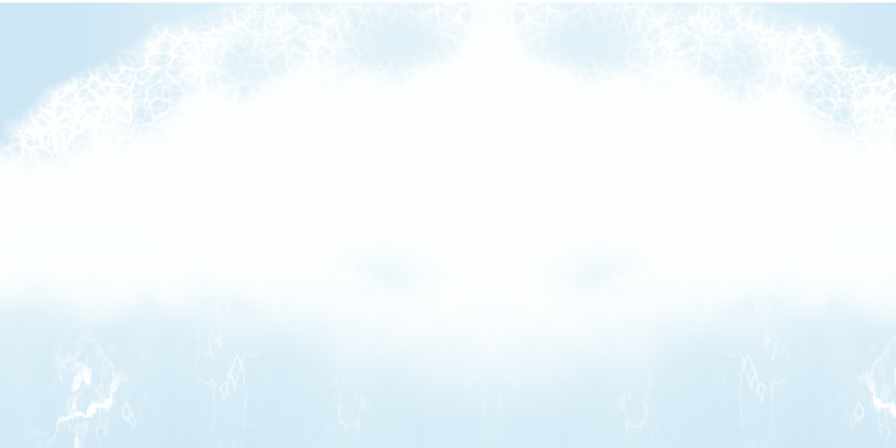
A Shadertoy shader for this background:

```glsl
const vec3 WHITE = vec3(0.992, 0.998, 0.998);
const vec3 PALE_BLUE = vec3(0.875, 0.945, 0.975);
const vec3 SKY_BLUE = vec3(0.800, 0.900, 0.957);
const float MIRROR_X = 1.10;

vec2 hash22(vec2 p) {
    vec3 q = fract(vec3(p.xyx) * vec3(0.1031, 0.1030, 0.0973));
    q += dot(q, q.yzx + 33.33);
    return fract((q.xx + q.yz) * q.zy);
}

float valueNoise(vec2 p) {
    vec2 cell = floor(p), f = fract(p);
    f = f * f * (3.0 - 2.0 * f);
    float low = mix(hash22(cell).x, hash22(cell + vec2(1, 0)).x, f.x);
    float high = mix(hash22(cell + vec2(0, 1)).x, hash22(cell + vec2(1, 1)).x, f.x);
    return mix(low, high, f.y);
}

float fbm(vec2 p) {
    float sum = 0.0, weight = 0.5;
    for (int i = 0; i < 5; i++) {
        sum += weight * valueNoise(p);
        p = mat2(1.6, 1.2, -1.2, 1.6) * p + 7.3;
        weight *= 0.5;
    }
    return sum / 0.97;
}

// Bright walls between irregular cells
float lace(vec2 p, float width) {
    vec2 cell = floor(p), f = fract(p);
    float nearest = 8.0, second = 8.0;
    for (int j = -1; j <= 1; j++) {
        for (int i = -1; i <= 1; i++) {
            vec2 offset = vec2(i, j);
            float dist = length(offset + hash22(cell + offset) - f);
            second = min(second, max(nearest, dist));
            nearest = min(nearest, dist);
        }
    }
    return 1.0 - smoothstep(0.0, width, second - nearest);
}

float blob(vec2 p, vec2 center, vec2 radius) {
    vec2 q = (p - center) / radius;
    return exp(-dot(q, q));
}

// Thin contour lines of a noise field
float vein(vec2 p, float width) {
    return 1.0 - smoothstep(0.0, width, abs(fbm(p) - 0.5));
}

float cloudTop(float d, float rough) {
    float slope = mix(0.84, 0.64, smoothstep(0.3, 1.15, d));
    float peak = 0.14 * exp(-d * d / 0.006);
    float notch = 0.055 * exp(-pow((d - 0.55) / 0.06, 2.0));
    return slope + peak - notch + 0.12 * (rough - 0.5);
}

// Foam cover of the upper band, 0 is open blue
float upperFoam(vec2 p, float rough) {
    float arch = 1.0 - 0.75 * pow(max(p.x - 0.45, 0.0), 2.0);
    float below = arch - p.y + 0.10 * (rough - 0.5);
    float pool = blob(p, vec2(0.20, 0.905), vec2(0.12, 0.06));
    float pocket = blob(p, vec2(0.57, 0.85), vec2(0.07, 0.05));
    float area = smoothstep(-0.04, 0.03, below);
    area *= (1.0 - pool) * (1.0 - 0.6 * pocket);
    vec2 warped = p + 0.06 * vec2(rough, fbm(p * 11.0 + 20.0));
    float net = 0.6 * lace(warped * 24.0, 0.28) + 0.5 * lace(warped * 48.0, 0.35);
    float haze = 0.25 + 0.5 * smoothstep(0.4, 0.7, fbm(p * 8.0 + 4.0));
    return clamp(area * (haze + 0.65 * net), 0.0, 1.0);
}

// Splashes and fine drips of the lower band
float lowerFoam(vec2 p) {
    float splash = blob(p, vec2(0.90, 0.09), vec2(0.09, 0.12));
    float drips = blob(p, vec2(0.59, 0.20), vec2(0.06, 0.17));
    drips += 0.7 * blob(p, vec2(0.32, 0.09), vec2(0.05, 0.12));
    drips += 0.4 * blob(p, vec2(0.0, 0.17), vec2(0.07, 0.15));
    float threads = vein(p * vec2(13.0, 7.0) + 3.0, 0.045);
    float fineThreads = vein(p * vec2(28.0, 11.0) + 9.0, 0.05);
    return clamp(splash * (0.2 + 1.1 * threads + 0.4 * fineThreads)
        + drips * (0.12 + 0.6 * fineThreads), 0.0, 1.0);
}

void mainImage(out vec4 fragColor, in vec2 fragCoord) {
    vec2 uv = fragCoord / iResolution.y;
    vec2 p = vec2(abs(uv.x - MIRROR_X), uv.y);
    float rough = fbm(p * 9.0);

    // Water above the cloud bank
    float sky = smoothstep(-0.035, 0.045, p.y - cloudTop(p.x, rough));
    vec3 skyColor = mix(PALE_BLUE, SKY_BLUE, smoothstep(0.5, 1.05, p.x));
    skyColor = mix(skyColor, WHITE, upperFoam(p, rough));

    // Water below, fading more slowly near the mirror line
    float outer = smoothstep(0.1, 0.65, p.x);
    float streaks = fbm(p * vec2(14.0, 2.5) + 12.0) - 0.5;
    float level = p.y + 0.10 * (rough - 0.5) + 0.06 * streaks;
    float water = 1.0 - smoothstep(mix(0.04, 0.22, outer), mix(0.38, 0.41, outer), level);
    float depth = smoothstep(0.35, 0.0, p.y) * (0.55 + 0.45 * outer);
    vec3 waterColor = mix(PALE_BLUE, SKY_BLUE, clamp(0.7 * depth + 0.6 * streaks, 0.0, 1.0));
    waterColor = mix(waterColor, WHITE, lowerFoam(p));

    // Faint smudges inside the cloud
    float smudge = 0.55 * blob(p, vec2(0.26, 0.38), vec2(0.11, 0.055)) * smoothstep(0.3, 0.7, rough);
    smudge += 0.2 * blob(p, vec2(1.0, 0.46), vec2(0.28, 0.025)) * rough;

    vec3 color = mix(WHITE, PALE_BLUE, smudge);
    color = mix(color, waterColor, water);
    color = mix(color, skyColor, sky);
    color = mix(color, WHITE, smoothstep(0.992, 0.997, p.y));
    fragColor = vec4(color, 1.0);
}
```
